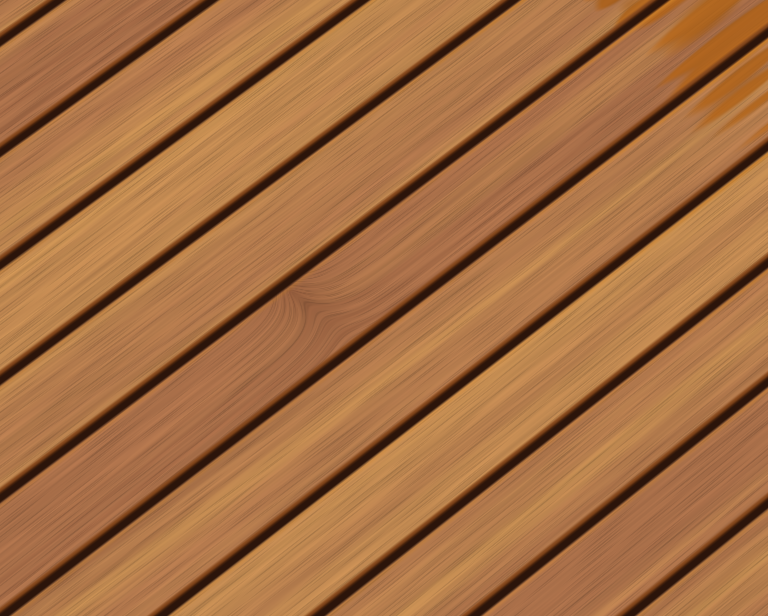
Reproduce this texture procedurally as a WebGL 2 fragment shader.

```glsl
#version 300 es
precision highp float;
// Diagonal oiled hardwood decking: ten tapering boards, dark gaps, grain, a knot and wet amber stains.
uniform vec2 u_resolution;
out vec4 fragColor;

const vec3 GOLDEN = vec3(0.76, 0.54, 0.32);
const vec3 RUSSET = vec3(0.67, 0.44, 0.29);
const vec3 STRAW  = vec3(0.82, 0.60, 0.33);
const vec3 UMBER  = vec3(0.46, 0.26, 0.17);
const vec3 AMBER  = vec3(0.65, 0.36, 0.08);
const vec3 SIDE   = vec3(0.52, 0.28, 0.11);
const vec3 SHADE  = vec3(0.33, 0.16, 0.05);
const vec3 GAP    = vec3(0.17, 0.08, 0.04);

float hash(vec2 p) {
  p = fract(p * vec2(0.1031, 0.1173));
  p += dot(p, p.yx + 33.33);
  return fract((p.x + p.y) * p.x * 7.31);
}

float valueNoise(vec2 p) {
  vec2 i = floor(p), f = fract(p);
  f = f * f * (3.0 - 2.0 * f);
  return mix(mix(hash(i), hash(i + vec2(1, 0)), f.x),
             mix(hash(i + vec2(0, 1)), hash(i + vec2(1, 1)), f.x), f.y);
}

// Distance to the nearest scattered point
float cellular(vec2 p) {
  vec2 cell = floor(p);
  float nearest = 2.0;
  for (int y = -1; y <= 1; y++)
    for (int x = -1; x <= 1; x++) {
      vec2 c = cell + vec2(x, y);
      vec2 point = c + vec2(hash(c), hash(c + 57.0));
      nearest = min(nearest, length(p - point));
    }
  return nearest;
}

float layeredSines(vec2 p) {
  float sum = 0.0, amp = 0.5;
  for (int i = 0; i < 4; i++) {
    sum += amp * sin(p.x + 1.7 * sin(p.y + float(i)));
    p = mat2(1.5, 0.9, -0.9, 1.5) * p + 1.3;
    amp *= 0.55;
  }
  return sum;
}

// Soft elliptical patch
float patchMask(vec2 p, vec2 centre, vec2 radius) {
  vec2 d = (p - centre) / radius;
  return exp(-dot(d, d));
}

// Board index under mild perspective; whole numbers fall on the gaps
float boardCoord(vec2 p) {
  return (p.y + 0.709 * p.x - 0.070) / (0.1769 + 0.0101 * p.y - 0.003 * p.x);
}

// x runs along the boards, y across them
vec2 boardAxes(vec2 p) {
  return mat2(0.8, 0.6, -0.6, 0.8) * p;
}

vec3 wood(vec2 grain, float board, float knot) {
  float seed = hash(vec2(board + 11.0, 4.0));
  float redness = 0.5 + 0.5 * cos(board * 1.5708);
  vec2 q = grain + vec2(seed * 37.0 + 20.0, 5.0);
  q.y += (seed - 0.5) * 0.5 * grain.x + 0.07 * sin(grain.x * 5.0 + seed * 20.0) + knot * 0.45;

  // Broad bands and growth rings
  float bands = layeredSines(vec2(q.y * 7.0, q.x * 2.2));
  float rings = sin(q.y * 42.0 + 4.0 * layeredSines(q * vec2(2.5, 3.0)));
  float figure = mix(0.25, 1.0, max(knot, smoothstep(0.4, 0.8, valueNoise(q * vec2(2.2, 1.0)))));
  vec3 col = mix(GOLDEN, RUSSET, clamp(redness + 0.45 * bands, 0.0, 1.0));
  col = mix(col, STRAW, 0.45 * smoothstep(0.25, 0.85, -bands) * (1.0 - 0.5 * redness));
  col = mix(col, UMBER, figure * (0.09 + 0.10 * redness) * smoothstep(-0.2, 1.0, rings));

  // Fine fibres and short dark pores
  float fibres = valueNoise(q * vec2(13.0, 24.0)) + valueNoise(q * vec2(28.0, 62.0)) - 1.0;
  float pores = 1.0 - smoothstep(0.08, 0.38, cellular(q * vec2(22.0, 34.0)));
  return col * (1.0 + 0.09 * fibres - 0.09 * pores);
}

void main() {
  vec2 p = gl_FragCoord.xy / u_resolution.y;
  p.y = 1.0 - p.y;
  float k = boardCoord(p);
  float board = floor(k), across = fract(k), soft = fwidth(k) * 1.2;
  vec2 axes = boardAxes(vec2(p.x, -p.y));

  // Knot in one board, then the surface
  vec2 knotOffset = axes - boardAxes(vec2(0.475, -0.475));
  float knot = exp(-length(knotOffset * vec2(13.0, 36.0))) * step(abs(board - 4.0), 0.5);
  vec3 col = wood(vec2(axes.x, k), board, knot);
  col = mix(col, UMBER, 0.45 * knot);

  // Dark heartwood streaks
  float ragged = valueNoise(vec2(axes.x * 9.0, k * 11.0) + 40.0);
  float heart = patchMask(vec2(axes.x, k), vec2(0.40, 7.5), vec2(0.28, 0.26));
  float swirl = patchMask(vec2(axes.x, k), vec2(0.10, 2.45), vec2(0.10, 0.28));
  col = mix(col, UMBER, (0.75 * heart + 0.35 * swirl) * (0.4 + 0.6 * ragged));

  // Wet stains in the upper right
  float wetArea = patchMask(p, vec2(1.19, 0.07), vec2(0.17, 0.19))
                + 0.8 * patchMask(p, vec2(1.0, 0.0), vec2(0.06, 0.04));
  float wet = smoothstep(0.48, 0.72, wetArea * (0.35 + 0.9 * ragged));
  col = mix(col, AMBER * (0.9 + 0.25 * ragged), 0.8 * wet);

  // Lit rim, rounded side, shade and gap
  float rim = smoothstep(0.03, 0.05, across) * (1.0 - smoothstep(0.05, 0.10, across));
  col = mix(col, vec3(0.80, 0.50, 0.16), rim * (0.3 + 0.5 * smoothstep(0.3, 1.2, p.x - p.y)));
  col = mix(col, SIDE, smoothstep(0.885, 0.925, across));
  col = mix(col, SHADE, smoothstep(0.92, 0.955, across));
  float gap = max(smoothstep(0.955 - soft, 0.955 + soft, across),
                  1.0 - smoothstep(0.035 - soft, 0.035 + soft, across));
  col = mix(col, GAP, gap);
  fragColor = vec4(col, 1.0);
}
```
